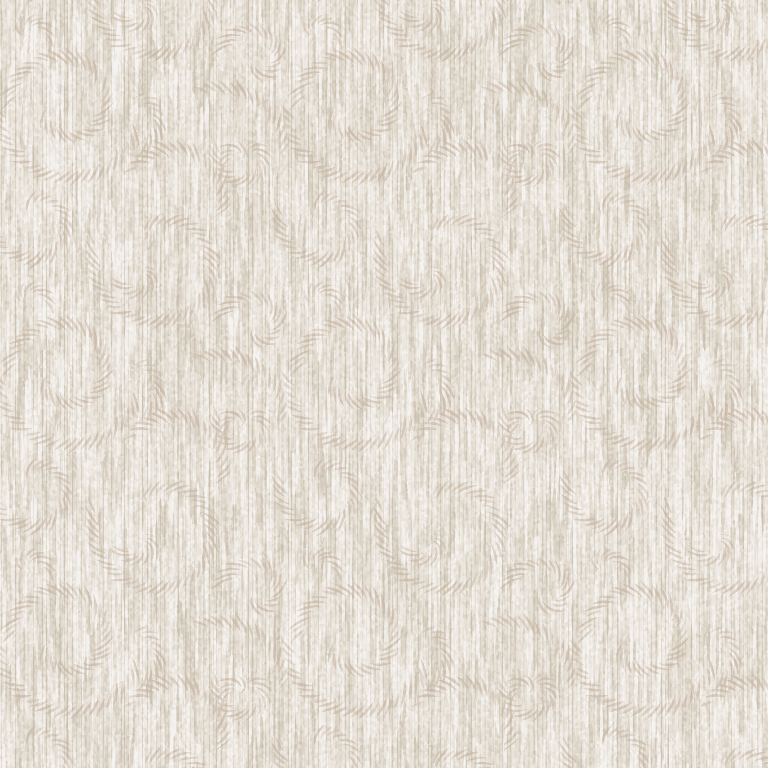
Reproduce this pattern procedurally as a Shadertoy shader.

```glsl
// Pale woven wall covering: vertical threads under repeating scrolls of slanted rope dashes
#define TILE vec2(0.375, 0.3477)      // size of one repeat
#define DASH_GAP 0.0108               // spacing of dashes along a scroll
#define DASH_REACH 0.0088             // half length of a dash across a scroll
#define DASH_WIDTH 0.0018             // half width of a dash
#define DASH_SLANT 1.15               // lean of a dash along a scroll
#define DASH_OPACITY 0.85
#define THREADS 175.0                 // thin dark threads across the canvas
#define SHADE vec3(0.792, 0.757, 0.690)
#define BASE vec3(0.895, 0.867, 0.825)
#define LIGHT vec3(0.962, 0.952, 0.944)
#define DASH_COLOR vec3(0.795, 0.727, 0.660)
#define TAU 6.2831853

const int SCROLLS = 12;

// Centre x, centre y, starting radius, starting angle
const vec4 scrollPlace[SCROLLS] = vec4[](
    vec4(0.462, 0.484, 0.078, 3.1), vec4(0.460, 0.484, 0.087, 3.1),
    vec4(0.547, 0.501, 0.042, 1.3), vec4(0.586, 0.341, 0.096, 3.5),
    vec4(0.592, 0.254, 0.056, 3.7), vec4(0.423, 0.289, 0.064, 3.5),
    vec4(0.658, 0.195, 0.080, 4.4), vec4(0.710, 0.423, 0.050, 3.3),
    vec4(0.697, 0.553, 0.043, 3.6), vec4(0.312, 0.207, 0.024, 2.5),
    vec4(0.557, 0.358, 0.030, 3.0), vec4(0.412, 0.392, 0.030, 0.4));

// Signed sweep, inward tightening per radian
const vec2 scrollTurn[SCROLLS] = vec2[](
    vec2(5.9, 0.13), vec2(-2.7, -0.06), vec2(-2.6, 0.12), vec2(-5.6, 0.11),
    vec2(2.9, -0.10), vec2(-5.6, 0.14), vec2(1.9, -0.05), vec2(5.2, 0.20),
    vec2(-5.2, 0.18), vec2(3.0, 0.20), vec2(-3.8, 0.20), vec2(-3.6, 0.20));

vec3 hash3(vec2 p) {
    vec3 q = fract(p.xyx * vec3(0.1031, 0.1030, 0.0973));
    q += dot(q, q.yxz + 33.33);
    return fract((q.xxy + q.yzz) * q.zyx);
}

// Cellular noise whose cell tones blend over a narrow border
float cellTone(vec2 p) {
    vec2 cell = floor(p);
    float sum = 0.0, weight = 0.0;
    for (int j = -1; j <= 1; j++)
    for (int i = -1; i <= 1; i++) {
        vec2 id = cell + vec2(i, j);
        vec3 h = hash3(id + 57.0);
        vec2 d = id + h.xy - p;
        float w = exp(-22.0 * dot(d, d));
        sum += w * h.z;
        weight += w;
    }
    return sum / weight - 0.5;
}

// Coverage of slanted dashes strung along one logarithmic spiral
float scrollDashes(vec2 p, vec4 place, vec2 turn, float blur) {
    vec2 q = p - place.xy;
    q -= TILE * round(q / TILE);
    float tighten = turn.y;
    float span = place.z * (1.0 - exp(-tighten * abs(turn.x))) / tighten;
    float angle = mod(sign(turn.x) * (atan(q.y, q.x) - place.w), TAU);
    float cover = 0.0;
    for (int k = -1; k <= 0; k++) {
        float radius = place.z * exp(-tighten * (angle + TAU * float(k)));
        float offset = length(q) - radius;
        float along = (place.z - radius) / tighten + DASH_SLANT * offset;
        float id = floor(along / DASH_GAP);
        vec3 rnd = hash3(vec2(id + 40.0, place.x * 900.0));
        float middle = (id + 0.4 + 0.2 * rnd.y) * DASH_GAP;
        float side = abs(along - middle) / sqrt(1.0 + DASH_SLANT * DASH_SLANT);
        float reach = offset / (DASH_REACH * (0.7 + 0.5 * rnd.x)) + 0.5 * (rnd.z - 0.5);
        float halfWidth = DASH_WIDTH * (1.0 - reach * reach);
        float ink = 1.0 - smoothstep(-blur, blur, side - halfWidth);
        ink *= step(0.0, along) * step(along, span);
        cover = max(cover, ink * (0.65 + 0.35 * rnd.x));
    }
    return cover;
}

// Thin dark threads at uneven spacing that fade slightly down their length
float threadLines(float x, float y, float blur) {
    float id = floor(x * THREADS);
    vec3 h = hash3(vec2(id, 7.0));
    float dist = abs(x - (id + 0.25 + 0.5 * h.x) / THREADS);
    float fade = 0.8 + 0.2 * sin(y * (20.0 + 40.0 * h.y) + TAU * h.z);
    return (1.0 - smoothstep(0.0006 - blur, 0.0006 + blur, dist)) * fade * (0.3 + 0.7 * h.y);
}

void mainImage(out vec4 fragColor, in vec2 fragCoord) {
    vec2 p = fragCoord / iResolution.y;
    p.y = 1.0 - p.y;
    float blur = 0.5 / iResolution.y;

    // Cloth: fine and wide streaks, grain and two sets of threads
    float streak = cellTone(p * vec2(265.0, 22.0));
    float broad = cellTone(p * vec2(120.0, 14.0) + 31.0);
    float grain = cellTone(p * vec2(320.0, 230.0) + 73.0);
    float tone = 0.30 + 1.20 * streak + 0.42 * broad + 0.75 * grain;
    tone -= 1.05 * threadLines(p.x, p.y, blur);
    tone -= 0.55 * threadLines(p.x + 3.0, p.y, blur);
    vec3 color = mix(BASE, LIGHT, clamp(tone, 0.0, 1.0));
    color = mix(color, SHADE, clamp(-tone, 0.0, 1.0));

    // Scrollwork, slightly worn where the cloth is light
    float ink = 0.0;
    for (int i = 0; i < SCROLLS; i++)
        ink = max(ink, scrollDashes(p, scrollPlace[i], scrollTurn[i], blur));
    float wear = 1.0 - 0.35 * clamp(tone + 0.2, 0.0, 1.0);
    color = mix(color, DASH_COLOR, ink * wear * DASH_OPACITY);

    fragColor = vec4(color, 1.0);
}
```
